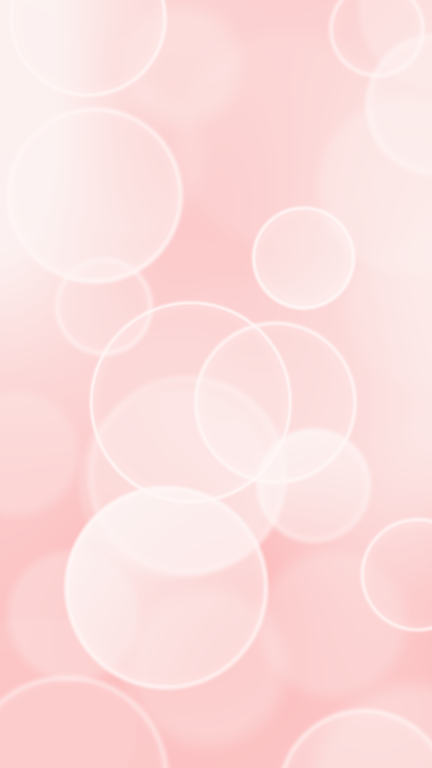
This background is drawn by a Shadertoy shader. Its source:

```glsl
float hash(float n) {
    return fract(sin(n * 127.1) * 43758.5);
}

float valueNoise(vec2 p) {
    vec2 cell = floor(p);
    vec2 f = smoothstep(0.0, 1.0, fract(p));
    float n = cell.x + cell.y * 57.0;
    return mix(mix(hash(n), hash(n + 1.0), f.x),
               mix(hash(n + 57.0), hash(n + 58.0), f.x), f.y);
}

// Jittered grid position, so the discs spread evenly but irregularly
vec2 scatter(int index, int columns, int rows, float seed, float height) {
    vec2 cell = vec2(index % columns, index / columns);
    vec2 jitter = vec2(hash(seed), hash(seed + 0.37));
    vec2 spot = (cell + mix(vec2(0.05), vec2(0.95), jitter)) / vec2(columns, rows);
    return (spot * 1.1 - 0.05) * vec2(1.0, height);
}

// Rose wash, palest at the upper left and right, deepest at the bottom
vec3 wash(vec2 p, float height) {
    float y = p.y / height;
    float pale = 0.06 + 0.26 * smoothstep(0.05, 0.55, y);
    pale += 0.75 * smoothstep(0.4, 0.0, p.x) * smoothstep(0.35, 0.85, y);
    pale += 0.55 * smoothstep(0.5, 1.0, p.x) * smoothstep(0.2, 0.45, y) * smoothstep(1.3, 0.6, y);
    pale += 0.5 * (valueNoise(p * 2.3 + 4.0) - 0.5);
    return mix(vec3(0.99, 0.705, 0.71), vec3(0.99, 0.945, 0.94), clamp(pale, 0.0, 1.0));
}

void mainImage(out vec4 fragColor, in vec2 fragCoord) {
    vec2 p = fragCoord / iResolution.x;
    float height = iResolution.y / iResolution.x;
    float pixel = 1.0 / iResolution.x;
    vec3 color = wash(p, height);

    // Blurred discs far out of focus
    for (int i = 0; i < 15; i++) {
        float seed = float(i) + 3.1;
        vec2 center = scatter(i, 3, 5, seed, height);
        float radius = mix(0.12, 0.25, hash(seed + 0.51));
        float blur = mix(0.008, 0.035, hash(seed + 0.73));
        float d = length(p - center) - radius;
        float opacity = mix(0.06, 0.42, hash(seed + 0.89));
        color = mix(color, vec3(0.99, 0.94, 0.93), opacity * smoothstep(blur, -blur, d));
    }

    // Crisper translucent discs with bright rims
    for (int i = 0; i < 14; i++) {
        float seed = float(i) + 41.3;
        vec2 center = scatter(i, 2, 7, seed, height);
        float size = hash(seed + 0.51);
        float radius = mix(0.1, 0.24, size * size);
        float clarity = hash(seed + 0.73);
        float edge = mix(0.007, 0.002, clarity) + pixel;
        vec2 offset = p - center;
        float d = length(offset) - radius;

        // Fill fades across the disc; a few discs are nearly opaque
        float angle = 6.283 * hash(seed + 0.19);
        float shade = 0.85 + 0.4 * dot(offset, vec2(cos(angle), sin(angle))) / radius;
        float density = hash(seed + 0.89);
        float opacity = mix(0.12, 0.78, density * density) * shade;
        color = mix(color, vec3(0.99, 0.96, 0.955), opacity * smoothstep(edge, -edge, d));

        // Thin rim with a faint inner glow
        float rim = exp(-pow((d + edge) / edge, 2.0));
        float glow = smoothstep(-0.035, 0.0, d) * smoothstep(edge, -edge, d);
        float strength = mix(0.2, 0.85, clarity);
        color = mix(color, vec3(1.0, 0.97, 0.965), strength * max(rim, 0.25 * glow));
    }

    fragColor = vec4(color, 1.0);
}
```
